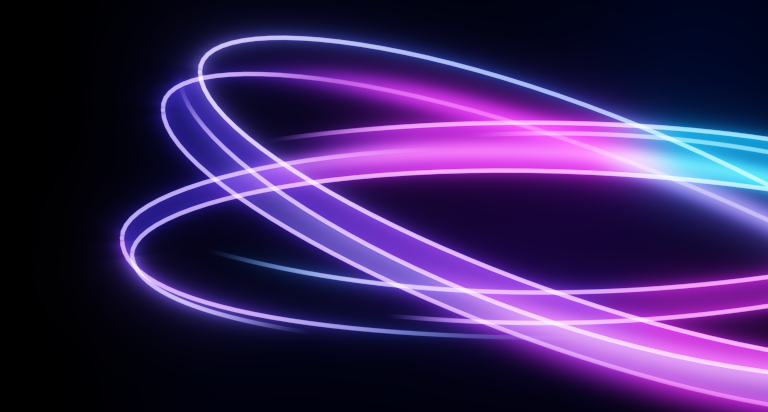
Give the GLSL for this background, as a Shadertoy shader.

```glsl
const vec2 CANVAS = vec2(7.68, 4.12);
const vec3 INDIGO = vec3(0.20, 0.14, 0.95);
const vec3 VIOLET = vec3(0.58, 0.20, 1.35);
const vec3 LAVENDER = vec3(0.62, 0.52, 1.50);
const vec3 MAGENTA = vec3(1.25, 0.16, 1.50);
const vec3 AZURE = vec3(0.12, 0.42, 1.25);
const vec3 CYAN = vec3(0.05, 0.75, 1.35);

vec2 bezier(vec2 a, vec2 b, vec2 c, vec2 d, float t) {
    float s = 1.0 - t;
    return s * s * s * a + 3.0 * s * t * (s * b + t * c) + t * t * t * d;
}

// Signed distance (positive to the right of travel) and curve parameter
vec2 trace(vec2 p, vec2 a, vec2 b, vec2 c, vec2 d) {
    const int STEPS = 32;
    const float REACH = 1.1;
    vec2 start = a;
    vec2 hit = vec2(0.0);
    float best = 1e5;
    for (int i = 0; i < STEPS; i++) {
        vec2 end = bezier(a, b, c, d, REACH * float(i + 1) / float(STEPS));
        vec2 edge = end - start;
        vec2 r = p - start;
        float h = clamp(dot(r, edge) / dot(edge, edge), 0.0, 1.0);
        float dist = length(r - edge * h);
        if (dist < best) {
            best = dist;
            float side = edge.x * r.y - edge.y * r.x < 0.0 ? -1.0 : 1.0;
            hit = vec2(side * dist, REACH * (float(i) + h) / float(STEPS));
        }
        start = end;
    }
    return hit;
}

vec3 tone(float x, vec3 left, vec3 middle, vec3 right) {
    vec3 c = mix(left, middle, smoothstep(1.5, 5.2, x));
    return mix(c, right, smoothstep(5.8, 6.9, x));
}

float appear(float t) { return smoothstep(0.0, 0.35, t); }
float vanish(float t) { return 1.0 - smoothstep(0.45, 1.0, t); }
float soft(float d, float width) { return exp(-d * d / (width * width)); }

// Pale core with a coloured halo; joined ends share their light
vec3 line(vec2 hit, vec3 color, float core, float glow, float px) {
    float d = abs(hit.x);
    float share = mix(0.5, 1.0, smoothstep(0.0, 0.03, hit.y));
    float body = 1.0 - smoothstep(0.021 - px, 0.021 + px, d);
    float halo = 0.42 * exp(-d / 0.065) + 0.07 * exp(-d / 0.24);
    vec3 pale = color * 0.65 + vec3(0.62, 0.55, 0.7);
    return share * (pale * body * core * 1.25 + color * halo * glow);
}

// Coverage between two edges, given distances measured inward
float between(float first, float second) {
    return smoothstep(-0.03, 0.04, first) * smoothstep(-0.03, 0.04, second);
}

void mainImage(out vec4 fragColor, in vec2 fragCoord) {
    vec2 uv = fragCoord / iResolution.xy;
    vec2 p = vec2(uv.x, 1.0 - uv.y) * CANVAS;
    float px = 0.8 * CANVAS.y / iResolution.y;

    // Tall loops, each split at its left tip
    vec2 outerTop = trace(p, vec2(2.0, 0.72), vec2(1.98, 0.05), vec2(4.7, 0.33), vec2(7.68, 1.85));
    vec2 outerLow = trace(p, vec2(2.0, 0.72), vec2(2.0, 1.48), vec2(5.0, 3.0), vec2(7.68, 3.5));
    vec2 innerTop = trace(p, vec2(1.63, 1.1), vec2(1.58, 0.45), vec2(4.2, 0.6), vec2(7.68, 2.2));
    vec2 innerLow = trace(p, vec2(1.63, 1.1), vec2(1.63, 1.85), vec2(4.6, 3.38), vec2(7.2, 3.95));
    vec2 middleLow = trace(p, vec2(1.8, 0.78), vec2(1.8, 1.58), vec2(4.6, 3.32), vec2(7.68, 3.72));
    // Flat loops
    vec2 flatTop = trace(p, vec2(1.22, 2.38), vec2(1.2, 1.75), vec2(4.4, 1.1), vec2(7.68, 1.75));
    vec2 flatLow = trace(p, vec2(1.22, 2.38), vec2(1.2, 3.1), vec2(3.4, 3.4), vec2(6.0, 3.38));
    vec2 nestTop = trace(p, vec2(1.32, 2.55), vec2(1.32, 1.95), vec2(4.2, 1.41), vec2(7.68, 1.89));
    vec2 nestLow = trace(p, vec2(1.32, 2.55), vec2(1.35, 2.95), vec2(2.2, 3.2), vec2(3.2, 3.34));
    // Open arcs
    vec2 crest = trace(p, vec2(2.6, 1.42), vec2(4.0, 1.2), vec2(6.0, 1.14), vec2(7.68, 1.39));
    vec2 ripple = trace(p, vec2(4.6, 1.36), vec2(5.8, 1.29), vec2(6.8, 1.36), vec2(7.68, 1.52));
    vec2 sweep = trace(p, vec2(2.0, 2.48), vec2(3.6, 2.95), vec2(5.6, 3.05), vec2(7.68, 2.77));
    vec2 keel = trace(p, vec2(3.8, 3.15), vec2(5.0, 3.26), vec2(6.2, 3.28), vec2(7.68, 3.06));

    vec3 highTone = tone(p.x, INDIGO, MAGENTA, CYAN);
    vec3 lowTone = tone(p.x, INDIGO, VIOLET, MAGENTA);
    vec3 coolTone = tone(p.x, LAVENDER, AZURE, CYAN);

    // Dark backdrop
    vec3 light = vec3(0.0, 0.003, 0.045) * smoothstep(0.2, 2.5, p.x);
    light += vec3(0.05, 0.0, 0.11) * soft(length((p - vec2(5.5, 2.3)) * vec2(0.5, 1.0)), 0.9);
    light += vec3(0.0, 0.015, 0.08) * soft(length(p - vec2(7.0, 0.8)), 1.3);

    // Diagonal ribbons
    float belowTip = smoothstep(-0.03, 0.04, innerTop.x);
    float upperBand = between(outerLow.x, -middleLow.x) * belowTip;
    float lowerBand = between(middleLow.x, -innerLow.x) * belowTip;
    float rise = smoothstep(1.7, 3.6, p.x);
    light += lowTone * upperBand * mix(0.45, 0.7, rise);
    light += mix(INDIGO * 0.5, LAVENDER * 0.75, rise) * lowerBand * (0.35 + 0.65 * exp(-max(middleLow.x, 0.0) / 0.22));
    float heat = smoothstep(4.0, 6.0, p.x);
    light += vec3(1.1, 0.45, 1.3) * heat * soft(middleLow.x - 0.02, 0.16) * 0.8;
    light += MAGENTA * heat * soft(innerLow.x, 0.2) * 0.35;

    // Level ribbons
    float flatBand = between(flatTop.x, -nestTop.x) * smoothstep(-0.03, 0.04, -flatLow.x);
    light += highTone * flatBand * mix(0.35, 0.8, smoothstep(1.5, 4.5, p.x));
    light += (highTone + 0.3) * soft(flatTop.x - 0.03, 0.1) * smoothstep(1.8, 4.0, p.x) * 0.7;
    light += highTone * between(crest.x, -flatTop.x) * appear(crest.y) * 0.55;
    light += MAGENTA * between(sweep.x, -keel.x) * smoothstep(4.5, 7.2, p.x) * 0.25;

    // Diffuse beam falling to the right
    vec3 beam = tone(p.x, INDIGO, MAGENTA, LAVENDER);
    light += beam * smoothstep(2.2, 4.6, p.x) * (0.65 * soft(innerTop.x, 0.12) + 0.2 * soft(innerTop.x, 0.3));

    // Bright strands
    light += line(outerTop, coolTone, 0.85, 1.0, px);
    light += line(outerLow, tone(p.x, LAVENDER, VIOLET, MAGENTA), 1.0, 0.9, px);
    light += line(innerTop, beam, mix(1.0, 0.3, smoothstep(2.2, 3.4, p.x)), 1.0, px);
    light += line(innerLow, lowTone, mix(0.4, 1.0, vanish(innerLow.y)), 1.0, px);
    light += line(middleLow, lowTone, smoothstep(0.0, 0.3, middleLow.y), 0.7, px);
    light += line(flatTop, highTone, 1.0 - smoothstep(2.0, 4.6, p.x), 0.8, px);
    light += line(flatLow, tone(p.x, VIOLET, AZURE, VIOLET), 0.85 * vanish(flatLow.y), vanish(flatLow.y), px);
    light += line(nestTop, highTone, 0.95, 0.9, px);
    light += line(nestLow, tone(p.x, LAVENDER, CYAN, CYAN), 0.7 * vanish(nestLow.y), vanish(nestLow.y), px);
    light += line(crest, highTone, 0.85 * appear(crest.y), appear(crest.y), px);
    light += line(ripple, highTone, 0.6 * appear(ripple.y), 0.6 * appear(ripple.y), px);
    light += line(sweep, tone(p.x, CYAN, VIOLET, MAGENTA), 0.85 * appear(sweep.y), appear(sweep.y), px);
    light += line(keel, tone(p.x, AZURE, VIOLET, MAGENTA), 0.85 * appear(keel.y), appear(keel.y), px);

    fragColor = vec4(1.0 - exp(-1.25 * light), 1.0);
}
```
